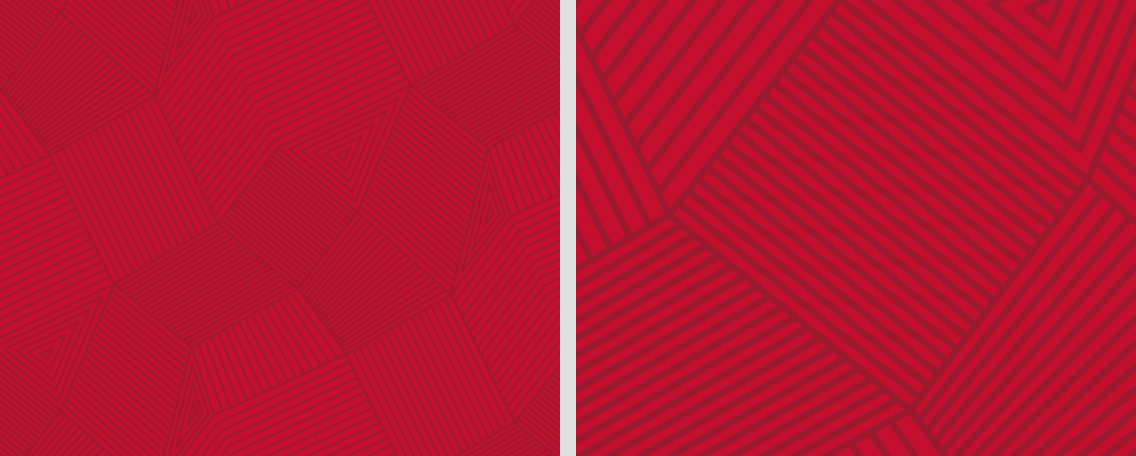
Left: the whole. Right: its middle third, enlarged.
A WebGL 1 fragment shader for this pattern:

```glsl
precision highp float;
// Red faceted patchwork: a lattice of quads and triangles filled with thin,
// darker stripes. Quads carry parallel or fanned stripes, triangles carry
// nested outlines, and two open quads join into a bent band.

uniform vec2 u_resolution;

const vec3 BASE = vec3(0.77, 0.06, 0.18);
const vec3 INK = vec3(0.60, 0.10, 0.18);
const float VIEW_HEIGHT = 6.24;   // design units over the canvas height
const float LINE_WIDTH = 0.031;
const float FAR = 10.0;

// Stripes per quad and rings per triangle.
const float WIDE_COUNT = 16.0;
const float BAND_COUNT = 17.0;
const float DENSE_COUNT = 19.0;
const float LONG_COUNT = 21.0;
const float BROAD_RINGS = 5.5;
const float NARROW_RINGS = 3.5;

// Lattice steps: up-right, down-right and straight up.
const vec2 STEP_UP = vec2(4.06, 2.72);
const vec2 STEP_DOWN = vec2(4.06, -2.72);
const vec2 STEP_COLUMN = vec2(0.0, 5.44);

// Corners of the facets in one lattice cell, then their shifted copies.
const vec2 A = vec2(2.11, 4.93);
const vec2 B = vec2(0.68, 4.11);
const vec2 C = vec2(1.56, 2.35);
const vec2 D = vec2(2.98, 3.18);
const vec2 E = vec2(2.62, 1.49);
const vec2 F = vec2(4.08, 2.29);
const vec2 H = vec2(2.93, 0.56);
const vec2 I = vec2(4.89, 3.34);
const vec2 J = vec2(3.80, 4.22);
const vec2 G = B + STEP_DOWN;
const vec2 K = A + STEP_DOWN;
const vec2 L = E + STEP_UP;
const vec2 M = C + STEP_UP;
const vec2 B_UP = B + STEP_UP;
const vec2 H_UP = H + STEP_COLUMN;
const vec2 A_LOW = A - STEP_COLUMN;

// Moves p to its lattice copy nearest to the given centre.
vec2 wrapTo(vec2 p, vec2 centre) {
  vec2 q = p - centre;
  q -= STEP_UP * floor(q.x / STEP_UP.x + 0.5);
  q -= STEP_COLUMN * floor(q.y / STEP_COLUMN.y + 0.5);
  return q + centre;
}

// Signed distance to the line a-b, positive on the side of the centre.
float sideDist(vec2 p, vec2 a, vec2 b, vec2 centre) {
  vec2 n = normalize(vec2(a.y - b.y, b.x - a.x));
  return dot(p - a, n) * sign(dot(centre - a, n));
}

// Distance to the nearest whole multiple of the spacing.
float stripeDist(float x, float spacing) {
  return abs(fract(x / spacing + 0.5) - 0.5) * spacing;
}

// Ink distance in a quad whose stripes run from side a-b to side d-c.
// An open quad has no outline on side b-c.
float quadInk(vec2 p, vec2 a, vec2 b, vec2 c, vec2 d, float count, bool open) {
  vec2 centre = 0.25 * (a + b + c + d);
  vec2 q = wrapTo(p, centre);
  float first = sideDist(q, a, b, centre);
  float right = sideDist(q, b, c, centre);
  float last = sideDist(q, c, d, centre);
  float left = sideDist(q, d, a, centre);
  if (min(min(first, last), min(left, right)) < -0.0001) return FAR;
  float stripes = stripeDist(first, (first + last) / count);
  float outline = open ? left : min(left, right);
  return min(stripes, outline);
}

// Ink distance in a triangle filled with nested outlines.
float triangleInk(vec2 p, vec2 a, vec2 b, vec2 c, float rings) {
  float la = length(b - c);
  float lb = length(c - a);
  float lc = length(a - b);
  vec2 incentre = (a * la + b * lb + c * lc) / (la + lb + lc);
  float inradius = sideDist(incentre, a, b, incentre);
  vec2 q = wrapTo(p, incentre);
  float inside = min(sideDist(q, a, b, incentre),
    min(sideDist(q, b, c, incentre), sideDist(q, c, a, incentre)));
  return inside < -0.0001 ? FAR : stripeDist(inside, inradius / rings);
}

void main() {
  float pixel = VIEW_HEIGHT / u_resolution.y;
  vec2 p = gl_FragCoord.xy * pixel;

  // Closed quads
  float d = quadInk(p, A, D, C, B, WIDE_COUNT, false);
  d = min(d, quadInk(p, E, H, G, F, WIDE_COUNT, false));
  d = min(d, quadInk(p, C, D, F, E, DENSE_COUNT, false));
  d = min(d, quadInk(p, D, F, I, J, DENSE_COUNT, false));
  d = min(d, quadInk(p, F, I, K, G, DENSE_COUNT, false));
  d = min(d, quadInk(p, M, L, K, I, LONG_COUNT, false));

  // Bent band: two open quads sharing the side J to H_UP
  d = min(d, quadInk(p, D, J, H_UP, A, BAND_COUNT, true));
  d = min(d, quadInk(p, M, J, H_UP, B_UP, BAND_COUNT, true));

  // Nested triangles
  d = min(d, triangleInk(p, J, M, I, BROAD_RINGS));
  d = min(d, triangleInk(p, E, A_LOW, H, NARROW_RINGS));

  float ink = clamp((0.5 * LINE_WIDTH - d) / pixel + 0.5, 0.0, 1.0);
  gl_FragColor = vec4(mix(BASE, INK, ink), 1.0);
}
```
